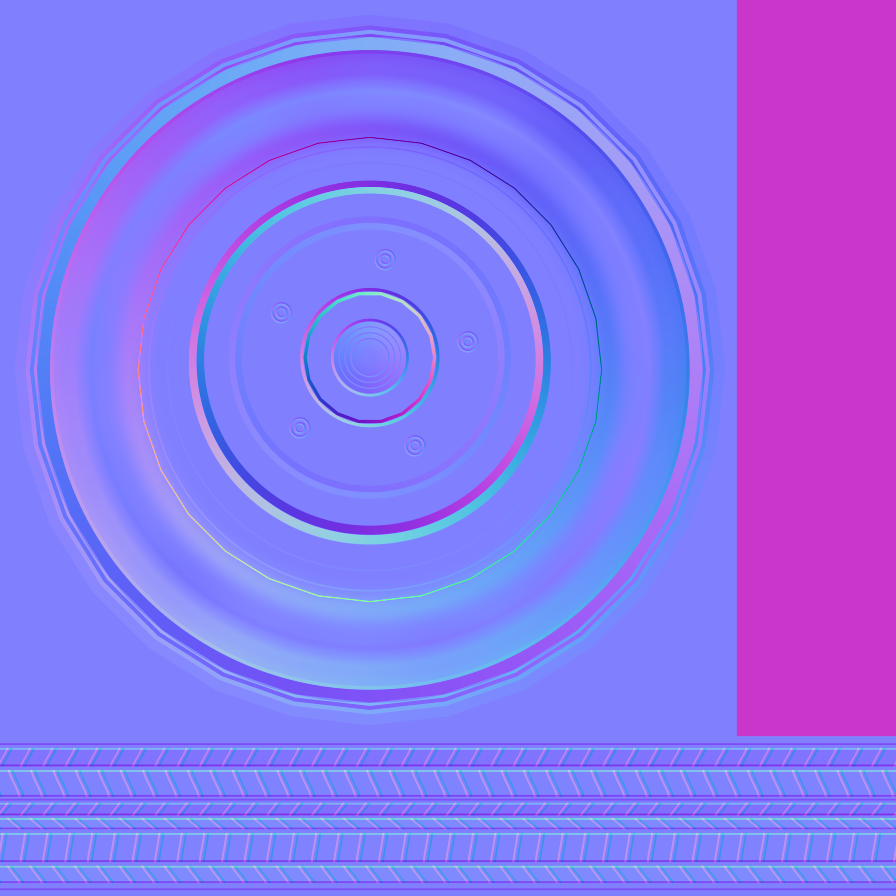
This texture map is drawn by a WebGL 1 fragment shader. Its source:

```glsl
precision highp float;
// Tangent-space normal map of a wheel: hub, bolts, rim and tyre wall, with tread strips below.
// Each part adds a tilt (positive faces outward from its centre); the summed slope
// is turned into a unit normal and packed as colour. A flat magenta panel fills the right.
uniform vec2 u_resolution;

const float TAU = 6.28318;
const vec2 HUB = vec2(0.4128, 0.6009);
const vec3 PANEL = vec3(0.79, 0.21, 0.79);

// Soft-edged interval from a to b
float band(float x, float a, float b, float soft) {
  return smoothstep(a - soft, a + soft, x) - smoothstep(b - soft, b + soft, x);
}

// Gaussian bump
float bump(float x, float centre, float width) {
  float d = (x - centre) / width;
  return exp(-d * d);
}

// Distance scaled so that its level sets are regular polygons
float polygonRadius(vec2 q, float sides) {
  float sector = TAU / sides;
  float a = mod(atan(q.y, q.x) + TAU, sector) - 0.5 * sector;
  return length(q) * cos(a) / cos(0.5 * sector);
}

// Raised ridge: outward slope inside, inward slope outside
float ridge(float r, float inner, float crest, float outer, float soft) {
  return band(r, inner, crest, soft) - band(r, crest, outer, soft);
}

vec2 outward(vec2 q) {
  return q / max(length(q), 0.0001);
}

// Domed cap, faint steps, hub ring and the plate's shallow ring
float hubTilt(vec2 q, float soft) {
  float r = length(q);
  float facet = polygonRadius(q, 18.0);
  float t = 0.2 * smoothstep(0.0, 0.035, r) * band(r, -1.0, 0.040, soft);
  for (int i = 0; i < 3; i++) {
    float step0 = 0.0205 + 0.0065 * float(i);
    t -= 0.25 * band(r, step0, step0 + 0.0015, soft);
  }
  t -= 0.55 * band(r, 0.0405, 0.0435, soft);
  t += 0.85 * band(facet, 0.0705, 0.0742, soft);
  t -= 0.65 * band(r, 0.0742, 0.0778, soft);
  return t + 0.12 * ridge(r, 0.143, 0.1503, 0.1575, soft);
}

// Five bolts evenly spaced around the hub
vec2 boltSlope(vec2 q, float soft) {
  vec2 slope = vec2(0.0);
  for (int i = 0; i < 5; i++) {
    float a = 0.159 + TAU * float(i) / 5.0;
    vec2 d = q - 0.1107 * vec2(cos(a), sin(a));
    float r = length(d);
    float t = 0.26 * ridge(r, 0.0085, 0.0102, 0.0120, soft);
    t += 0.26 * ridge(r, 0.0035, 0.0050, 0.0068, soft);
    slope += outward(d) * t;
  }
  return slope;
}

// Metal rim with its bright ridge, thin seams and tyre seat line
float rimTilt(vec2 q, float soft) {
  float r = length(q);
  float t = 0.64 * ridge(r, 0.185, 0.1935, 0.202, soft);
  t -= 0.07 * band(r, 0.225, 0.2265, soft);
  t -= 0.16 * band(r, 0.2455, 0.2475, soft);
  return t - 0.9 * band(polygonRadius(q, 28.0), 0.2580, 0.2593, soft);
}

// Curved tyre wall and the faceted outer lip
float tyreTilt(vec2 q, float soft) {
  float r = length(q);
  float a = atan(q.y, q.x);
  float facet = polygonRadius(q, 28.0);
  float wobble = 0.5 * sin(3.0 * a + 30.0 * r) + 0.3 * sin(7.0 * a - 1.0) + 0.2 * sin(13.0 * a);
  float wall = -0.36 * smoothstep(0.302, 0.356, r) - 0.33 * bump(r, 0.268, 0.017);
  wall += 0.07 * bump(r, 0.311, 0.004) - 0.09 * bump(r, 0.330, 0.007);
  wall += 0.07 * wobble * smoothstep(0.265, 0.30, r);
  float t = wall * band(r, 0.20, 0.357, soft);
  t -= 0.16 * band(r, 0.353, 0.357, soft);
  t += 0.36 * band(r, 0.357, 0.3715, soft);
  t -= 0.42 * band(facet, 0.3715, 0.3750, soft);
  t += 0.22 * band(facet, 0.3750, 0.3795, soft);
  t -= 0.32 * band(facet, 0.3795, 0.3845, soft);
  return t - 0.09 * band(facet, 0.3845, 0.3965, soft);
}

// One row of bevelled tread blocks with curved, slanted grooves
vec2 treadRow(vec2 p, float low, float high, float slant, float lean, float soft) {
  float v = (p.y - low) / (high - low);
  float u = fract(p.x * 40.0 - slant * smoothstep(-0.2, 1.2, v));
  float inside = band(p.y, low, high, soft);
  float edge = soft * 40.0;
  float side = band(u, 0.86, 0.95, edge) - band(u, 0.04, 0.13, edge);
  float rise = band(p.y, high - 0.0022, high, soft) - band(p.y, low, low + 0.0022, soft);
  return inside * vec2(0.48 * side, 0.5 * rise + lean + 0.12 * abs(side));
}

vec2 treadSlope(vec2 p, float soft) {
  vec2 s = treadRow(p, 0.1445, 0.1654, 0.45, -0.10, soft);
  s += treadRow(p, 0.1107, 0.1406, -0.55, 0.03, soft);
  s += treadRow(p, 0.0898, 0.1042, 0.45, -0.12, soft);
  s += treadRow(p, 0.0742, 0.0872, -0.60, 0.08, soft);
  s += treadRow(p, 0.0378, 0.0703, 0.22, 0.02, soft);
  s += treadRow(p, 0.0143, 0.0339, -0.60, 0.08, soft);
  // Long seams between the strips
  s.y -= 0.4 * (band(p.y, 0.1685, 0.1705, soft) + band(p.y, 0.1065, 0.1085, soft));
  s.y -= 0.4 * band(p.y, 0.0065, 0.0085, soft);
  return s;
}

void main() {
  vec2 p = gl_FragCoord.xy / u_resolution;
  float soft = 0.6 / min(u_resolution.x, u_resolution.y);
  vec2 q = p - HUB;
  // Outer rings sit slightly lower than the hub
  vec2 w = q + vec2(0.0, 0.0137 * smoothstep(0.16, 0.26, length(q)));
  vec2 slope = outward(q) * hubTilt(q, soft) + boltSlope(q, soft);
  slope += outward(w) * (rimTilt(w, soft) + tyreTilt(w, soft));
  slope += treadSlope(p, soft);
  slope /= max(1.0, length(slope));
  vec3 normal = vec3(slope, sqrt(max(0.0, 1.0 - dot(slope, slope))));
  float panel = smoothstep(-soft, soft, p.x - 0.8223) * smoothstep(-soft, soft, p.y - 0.1784);
  gl_FragColor = vec4(mix(0.5 + 0.5 * normal, PANEL, panel), 1.0);
}
```
